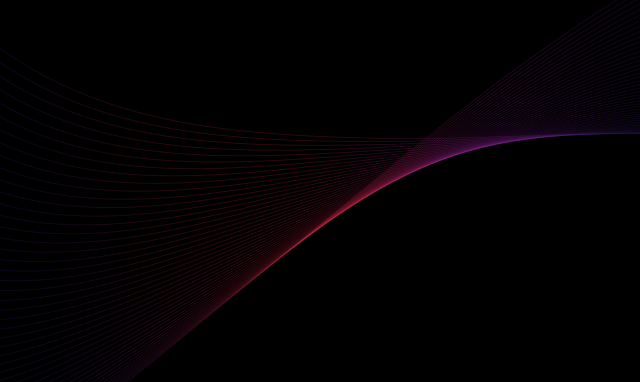
This background is drawn by a Shadertoy shader. Its source:

```glsl
// A fan of fine glowing threads on black, twisting from left to right.
// Each thread is a quadratic blend of three profile curves, so the family
// gathers along a bright envelope; colour runs indigo, red, violet, indigo.

#define THREADS 48
#define THREAD_WIDTH 0.0022
#define THREAD_ALPHA 0.21
#define HUE_SHEAR 0.10
#define INDIGO vec3(0.23, 0.13, 0.55)
#define CRIMSON vec3(0.95, 0.15, 0.30)
#define VIOLET vec3(0.60, 0.13, 0.65)
#define DUSK vec3(0.26, 0.12, 0.50)

// Coefficients of depth(u) = c.x + c.y*u + c.z*u*u, measured from the top.
vec3 fanCoefficients(float x) {
    float rest = max(1.0 - x, 0.0);
    float first = 0.3646 - 0.238 * pow(rest, 5.0)
                - 0.0153 * smoothstep(0.6, 1.0, x);
    float spread = 1.745 * pow(rest, 1.64);
    float beyond = x - 0.664;
    float bend = max(beyond, 0.0);
    float last = 0.3646 - 1.367 * beyond + 0.503 * bend * bend;
    return vec3(first, spread, last - first - spread);
}

// Colour along a thread, t running from left to right.
vec3 threadColour(float t) {
    vec3 colour = mix(INDIGO, CRIMSON, smoothstep(0.0, 0.40, t));
    colour = mix(colour, VIOLET, smoothstep(0.45, 0.80, t));
    return mix(colour, DUSK, smoothstep(0.75, 1.05, t));
}

// Share of a pixel covered by a line whose centre lies at distance d.
float lineCoverage(float d, float pixel) {
    float halfLine = 0.5 * THREAD_WIDTH;
    float upper = min(d + 0.5 * pixel, halfLine);
    float lower = max(d - 0.5 * pixel, -halfLine);
    return clamp((upper - lower) / pixel, 0.0, 1.0);
}

void mainImage(out vec4 fragColor, in vec2 fragCoord) {
    vec2 uv = fragCoord / iResolution.xy;
    float aspect = iResolution.x / iResolution.y;
    float pixel = 1.0 / iResolution.y;
    float depth = 1.0 - uv.y;

    // Profile values and their slopes at this column
    float stepX = 0.002;
    vec3 profile = fanCoefficients(uv.x);
    vec3 slopes = (fanCoefficients(uv.x + stepX)
                 - fanCoefficients(uv.x - stepX)) / (2.0 * stepX * aspect);

    // Lay the threads over one another
    vec3 colour = vec3(0.0);
    for (int i = 0; i < THREADS; i++) {
        float u = float(i) / float(THREADS - 1);
        vec3 powers = vec3(1.0, u, u * u);
        float slope = dot(slopes, powers);
        float d = abs(depth - dot(profile, powers)) / sqrt(1.0 + slope * slope);
        vec3 hue = threadColour(uv.x - HUE_SHEAR * (u - 0.5));
        colour = mix(colour, hue, THREAD_ALPHA * lineCoverage(d, pixel));
    }
    fragColor = vec4(colour, 1.0);
}
```
